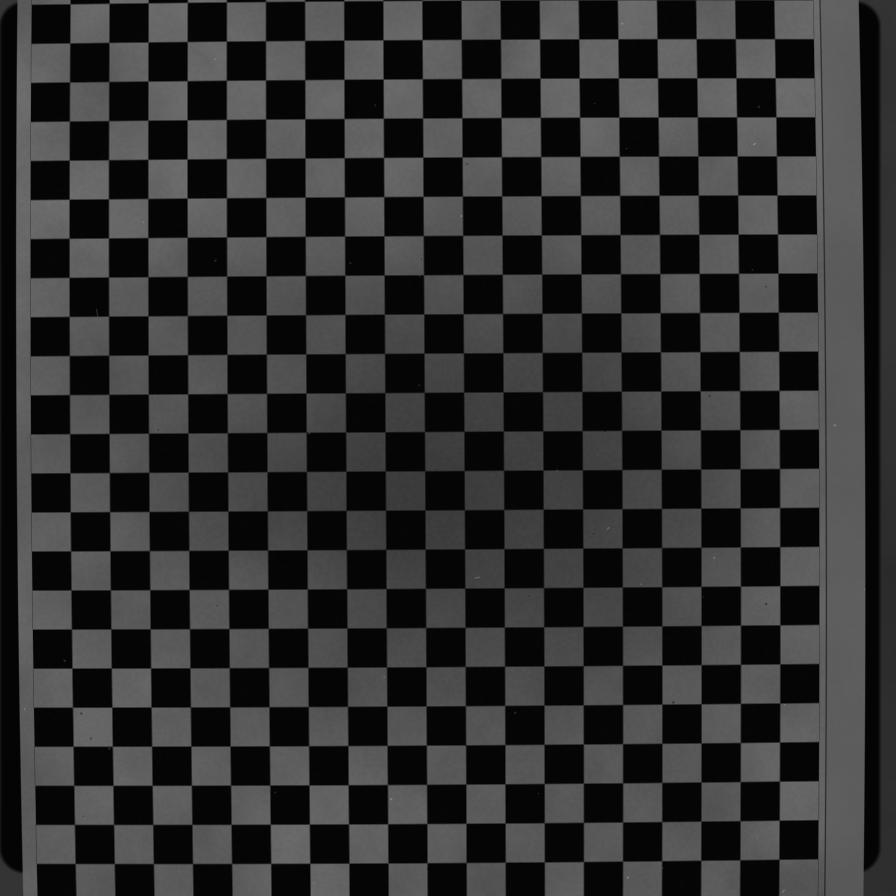
Write a Shadertoy shader that draws this pattern.

```glsl
// A worn 20-column checkerboard sheet lying on a black rounded tray, dimly lit.
// A slight tilt and barrel bend map the canvas to board cells; square waves ink
// the checks, and value noise with hashed specks and scratches adds the wear.

const vec2 BOARD_CENTRE = vec2(0.4743, 0.4822);
const vec2 CELL = vec2(0.0440, 0.04375);
const vec2 CENTRE_CELL = vec2(10.0, 11.0);
const float COLUMNS = 20.0;
const float TILT = 0.006;
const vec2 BARREL = vec2(0.036, 0.02);
const int SCRATCHES = 6;

float hash(vec2 p) {
    vec3 q = fract(vec3(p.xyx) * 0.1031);
    q += dot(q, q.yzx + 33.33);
    return fract((q.x + q.y) * q.z);
}

float noise(vec2 p) {
    vec2 i = floor(p), f = fract(p);
    f = f * f * (3.0 - 2.0 * f);
    return mix(mix(hash(i), hash(i + vec2(1, 0)), f.x),
               mix(hash(i + vec2(0, 1)), hash(i + vec2(1, 1)), f.x), f.y);
}

float fbm(vec2 p) {
    float sum = 0.0, weight = 0.5;
    for (int i = 0; i < 4; i++) {
        sum += weight * noise(p);
        p = p * 2.03 + 17.0;
        weight *= 0.5;
    }
    return sum / 0.9375;
}

float roundBox(vec2 p, vec2 halfSize, float radius) {
    vec2 d = abs(p) - halfSize + radius;
    return length(max(d, 0.0)) + min(max(d.x, d.y), 0.0) - radius;
}

float segment(vec2 p, vec2 a, vec2 b) {
    vec2 ab = b - a;
    return length(p - a - ab * clamp(dot(p - a, ab) / dot(ab, ab), 0.0, 1.0));
}

// 1 between lo and hi, with soft ends
float band(float x, float lo, float hi, float soft) {
    return smoothstep(lo - soft, lo + soft, x) * (1.0 - smoothstep(hi - soft, hi + soft, x));
}

// Canvas to board cells, y running down
vec2 boardCoords(vec2 p) {
    vec2 q = p - BOARD_CENTRE;
    q += TILT * vec2(-q.y, q.x);
    q /= 1.0 - BARREL * q.yx * q.yx;
    return q / CELL + CENTRE_CELL;
}

// 1 on inked cells, 0 on bare ones
float checker(vec2 g, float soft) {
    vec2 wave = 0.5 - abs(mod(g + 0.5, 2.0) - 1.0);
    wave = clamp(wave / soft, -1.0, 1.0);
    return 0.5 + 0.5 * wave.x * wave.y;
}

// Paper brightness: dim in the middle, cloudy towards the edges
float paperLight(vec2 p) {
    float glow = smoothstep(0.0, 0.44, length((p - vec2(0.52, 0.53)) * vec2(0.85, 1.0)));
    float clouds = fbm(p * 9.0) - 0.5;
    float grain = noise(p * 330.0) - 0.5;
    return mix(0.235, 0.37, glow) + clouds * mix(0.03, 0.14, glow)
         + 0.018 * grain - 0.03 * (p.y - 0.5);
}

// Sparse round flecks, at most one per scatter cell
float specks(vec2 p, float density, float chance, float soft) {
    vec2 id = floor(p * density);
    vec2 spot = (id + 0.2 + 0.6 * vec2(hash(id + 3.1), hash(id + 8.7))) / density;
    float radius = mix(0.0004, 0.0012, hash(id + 5.3));
    float dotMask = 1.0 - smoothstep(radius - soft, radius + soft, length(p - spot));
    return dotMask * step(hash(id + 21.0), chance);
}

float scratches(vec2 p, float soft) {
    float mask = 0.0;
    for (int i = 0; i < SCRATCHES; i++) {
        float k = float(i);
        vec2 a = vec2(hash(vec2(k, 4.0)), hash(vec2(k, 9.0)));
        vec2 b = a + vec2(0.012, 0.016) * (vec2(hash(vec2(k, 13.0)), hash(vec2(k, 19.0))) - 0.5);
        mask = max(mask, 1.0 - smoothstep(0.0, 0.0004 + soft, segment(p, a, b)));
    }
    return mask;
}

void mainImage(out vec4 fragColor, in vec2 fragCoord) {
    vec2 p = fragCoord / iResolution.xy;
    p.y = 1.0 - p.y;
    float pixel = 1.0 / min(iResolution.x, iResolution.y);
    float soft = max(0.022, 0.6 * pixel / CELL.x);
    vec2 g = boardCoords(p);

    // Tray on a grey bench
    float tray = roundBox(p - vec2(0.491, 0.488), vec2(0.491, 0.486), 0.028);
    float bench = 0.19 + 0.06 * (fbm(p * 6.0 + 40.0) - 0.5);
    float shade = mix(0.016, bench, smoothstep(-0.002 - pixel, 0.002 + pixel, tray));

    // Sheet with its margin seam
    float light = paperLight(p);
    float strip = smoothstep(20.1, 20.25, g.x);
    float sheet = mix(light, mix(light, 0.355, 0.6), strip);
    sheet *= 1.0 - 0.6 * band(g.x, 20.155, 20.185, soft);
    shade = mix(shade, sheet, band(g.x, -0.36, 21.16, soft));

    // Inked checks
    float ink = checker(g, soft) * band(g.x, 0.0, COLUMNS, soft);
    shade = mix(shade, 0.017 + 0.006 * noise(p * 300.0), ink);

    // Pale and dark flecks, fine scratches
    shade += 0.16 * specks(p, 22.0, 0.05, pixel) + 0.13 * scratches(p, pixel);
    shade *= 1.0 - 0.5 * specks(p + 3.0, 26.0, 0.04, pixel);
    fragColor = vec4(vec3(shade), 1.0);
}
```
